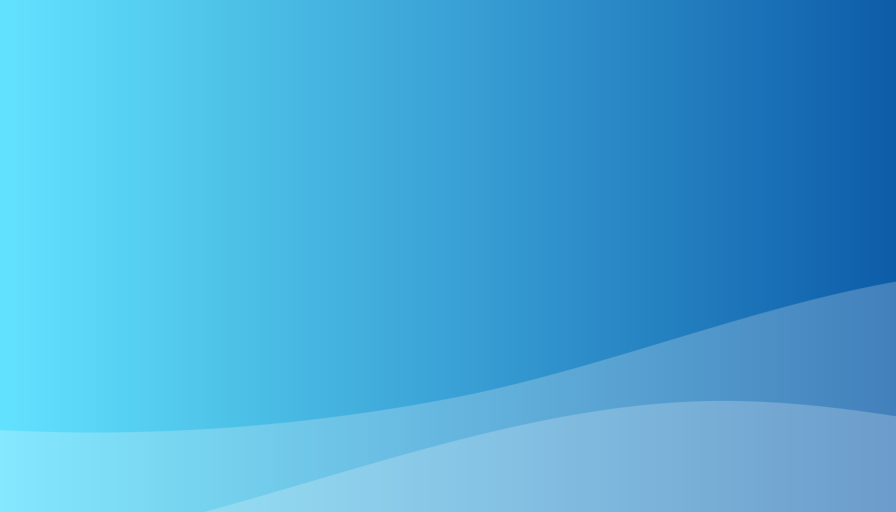
Give the GLSL for this background, as a Shadertoy shader.

```glsl
// A horizontal cyan-to-blue gradient with two translucent white waves below.
// Each wave crest is a pair of cubic Hermite curves; the area beneath it is
// blended over the gradient with a soft, resolution-independent edge.

const vec3 CYAN  = vec3(0.385, 0.885, 1.000);
const vec3 SKY   = vec3(0.305, 0.765, 0.910);
const vec3 AZURE = vec3(0.230, 0.635, 0.840);
const vec3 BLUE  = vec3(0.140, 0.500, 0.750);
const vec3 NAVY  = vec3(0.050, 0.360, 0.660);
const float WAVE_OPACITY = 0.22;

// Knots hold (x, height, slope); the curve continues straight before a.
float hermite(float x, vec3 a, vec3 b) {
    float span = b.x - a.x;
    float t = clamp((x - a.x) / span, 0.0, 1.0);
    float s = t * t * (3.0 - 2.0 * t);
    float u = 1.0 - t;
    float bend = span * t * u * (a.z * u - b.z * t);
    return mix(a.y, b.y, s) + bend + a.z * min(x - a.x, 0.0);
}

// Two joined segments through three knots.
float crest(float x, vec3 a, vec3 b, vec3 c) {
    return x < b.x ? hermite(x, a, b) : hermite(x, b, c);
}

// Coverage of the region below a crest, about one pixel soft.
float below(float y, float height, float pixel) {
    return smoothstep(-pixel, pixel, height - y);
}

// Piecewise linear blend through five evenly spaced colours.
vec3 skyGradient(float x) {
    float k = x * 4.0;
    vec3 color = mix(CYAN, SKY, clamp(k, 0.0, 1.0));
    color = mix(color, AZURE, clamp(k - 1.0, 0.0, 1.0));
    color = mix(color, BLUE, clamp(k - 2.0, 0.0, 1.0));
    return mix(color, NAVY, clamp(k - 3.0, 0.0, 1.0));
}

void mainImage(out vec4 fragColor, in vec2 fragCoord) {
    vec2 uv = fragCoord / iResolution.xy;
    float pixel = 0.8 / iResolution.y;
    vec3 color = skyGradient(uv.x);

    // Back wave: shallow trough at left, rising to the right edge
    float back = crest(uv.x, vec3(0.0, 0.160, -0.09),
                       vec3(0.5, 0.221, 0.33), vec3(1.0, 0.450, 0.31));
    color = mix(color, vec3(1.0), WAVE_OPACITY * below(uv.y, back, pixel));

    // Front wave: climbs from the bottom edge and rounds over at right
    float front = crest(uv.x, vec3(0.228, 0.0, 0.48),
                        vec3(0.807, 0.217, 0.0), vec3(1.0, 0.187, -0.27));
    color = mix(color, vec3(1.0), WAVE_OPACITY * below(uv.y, front, pixel));

    fragColor = vec4(color, 1.0);
}
```
